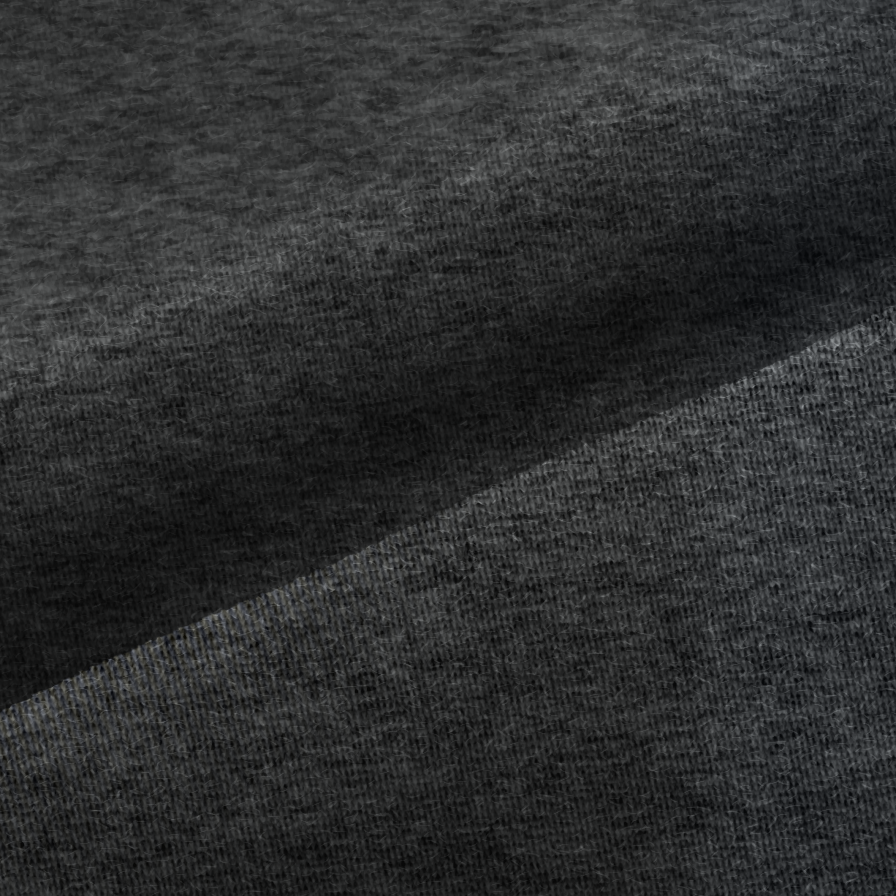
A WebGL 1 fragment shader for this texture:

```glsl
precision highp float;
// Charcoal heather jersey lying in two diagonal folds under soft light.
// Fold outlines give smooth shading; stretched cellular noise makes the
// mottled yarn, and a V-shaped periodic stitch adds the sharp foreground knit.
uniform vec2 u_resolution;

vec3 hash3(vec2 p) {
  vec3 q = fract(vec3(p.xyx) * vec3(0.1031, 0.1030, 0.0973));
  q += dot(q, q.yxz + 33.33);
  return fract((q.xxy + q.yzz) * q.zyx);
}

// Smooth cellular noise: random tones blended around scattered cell centres.
float cells(vec2 p) {
  vec2 base = floor(p), f = p - base;
  float tone = 0.0, total = 0.0;
  for (int j = -1; j <= 1; j++) {
    for (int i = -1; i <= 1; i++) {
      vec2 o = vec2(float(i), float(j));
      vec3 h = hash3(base + o + 50.0);
      vec2 d = o + h.xy - f;
      float w = exp(-7.0 * dot(d, d));
      tone += w * h.z;
      total += w;
    }
  }
  return tone / total - 0.5;
}

// Light hairs: thin curved strokes, at most one in each cell.
float hairs(vec2 p) {
  vec2 id = floor(p), f = fract(p) - 0.5;
  vec3 h = hash3(id + 170.0);
  float a = (h.x - 0.5) * 2.4;
  f = mat2(cos(a), -sin(a), sin(a), cos(a)) * f;
  f.y += (h.y - 0.5) * f.x * f.x * 2.0;
  float stroke = 1.0 - smoothstep(0.02, 0.09, abs(f.y));
  return stroke * (1.0 - smoothstep(0.2, 0.45, abs(f.x))) * step(0.5, h.z);
}

// Columns of V stitches, roughly -1 to 1.
float knit(vec2 p) {
  float side = abs(fract(p.x) - 0.5);
  float groove = cos(6.2832 * (p.x - 0.5));
  float loops = cos(6.2832 * (p.y - side * 1.3));
  return 0.68 * groove + 0.32 * loops;
}

void main() {
  vec2 uv = gl_FragCoord.xy / u_resolution;
  float x = uv.x, y = uv.y;
  float pixel = 1.0 / u_resolution.y;

  // Fold outlines, with a little fuzz on the near one
  float fuzz = cells(uv * 170.0);
  float lowEdge = 0.206 + 0.453 * x + 0.003 * sin(x * 13.0) + 0.004 * fuzz;
  float highEdge = 0.55 + 0.52 * x - 0.11 * x * x;
  float above = y - highEdge;
  float below = lowEdge - y;
  float span = (y - lowEdge) / (highEdge - lowEdge);

  // Far cloth: a paler band behind the upper fold
  float far = 0.222 + 0.055 * exp(-max(above, 0.0) * 8.0)
    + 0.015 * sin(x * 5.0 + y * 9.0 - 4.5) - 0.035 * smoothstep(0.85, 1.0, x);

  // Middle fold: lit crest, deep valley, faint bounce by the near fold
  float middle = 0.088 + 0.08 * smoothstep(0.3, 0.75, span)
    + 0.06 * smoothstep(0.75, 1.0, span)
    + 0.065 * (1.0 - smoothstep(0.0, 0.3, span)) * smoothstep(0.02, 0.5, x)
    + 0.03 * smoothstep(0.86, 1.0, x) * (1.0 - span);

  // Near fold: bright crest falling to a dim hollow, paler on the right
  float hollow = exp(-pow((x - 0.4) / 0.38, 2.0)) * smoothstep(0.08, 0.4, below);
  float near = 0.168 + 0.085 * exp(-max(below, 0.0) * 11.0) - 0.03 * hollow
    + 0.04 * smoothstep(0.7, 0.85, x) - 0.02 * (1.0 - smoothstep(0.0, 0.2, y));

  float nearMask = smoothstep(-pixel, pixel * 1.5, below);
  float farMask = smoothstep(-0.012, 0.014, above + 0.006 * fuzz);
  float shade = mix(mix(middle, far, farMask), near, nearMask);

  // Heather mottling, drawn out sideways and softer with distance
  vec2 cloth = uv + vec2(0.2 * y, -0.1 * x);
  float focus = mix(mix(0.85, 0.42, smoothstep(-0.06, 0.14, above)), 1.0, nearMask);
  float broad = cells(cloth * vec2(12.0, 34.0));
  float streak = cells(cloth * vec2(34.0, 140.0) + 31.0);
  float fine = cells(cloth * vec2(95.0, 240.0) + 73.0);
  float grit = cells(uv * vec2(330.0, 270.0) + 11.0);
  float grain = 0.22 * broad + 0.36 * streak + (0.3 + 0.22 * focus) * fine
    + 0.62 * focus * grit;

  // Narrow stitch columns, wandering slightly, and stray hairs
  vec2 stitch = cloth * vec2(140.0, 112.0) + vec2(0.16 * broad, 0.4 * fine);
  grain += knit(stitch) * 0.38 * focus * focus;
  float fibre = hairs(cloth * vec2(44.0, 66.0) + 0.8 * broad)
    + hairs(cloth.yx * vec2(62.0, 40.0) + 9.3)
    + hairs(cloth * vec2(60.0, 110.0) + 27.1);
  grain += (fibre * 0.42 - 0.05) * focus;

  // Cool grey dye, bluer at right, with ochre glints on the left crest
  float light = max(shade * (1.0 + grain), 0.03);
  vec3 color = light * vec3(0.985, 1.003, 1.003);
  color += vec3(-0.006, 0.0, 0.009) * smoothstep(0.68, 0.9, x);
  float glint = nearMask * exp(-max(below, 0.0) * 11.0) * (1.0 - smoothstep(0.2, 0.6, x));
  color += vec3(0.018, 0.01, -0.02) * glint * sin(stitch.x * 3.1416 + stitch.y);
  gl_FragColor = vec4(color, 1.0);
}
```
